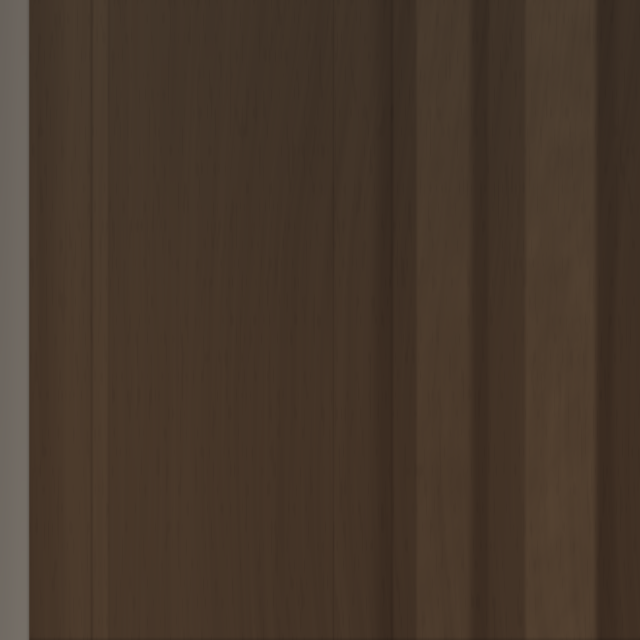
A three.js fragment shader for this texture:

```glsl
// Dark stained wood panelling with vertical grain, stepped slats and a grey wall strip.
varying vec2 vUv;

float hash(vec2 p) {
  p = fract(p * vec2(0.1031, 0.1137));
  p += dot(p, p.yx + 33.33);
  return fract((p.x + p.y) * p.x * 7.31);
}

float noise(vec2 p) {
  vec2 cell = floor(p), f = fract(p);
  f = f * f * (3.0 - 2.0 * f);
  return mix(mix(hash(cell), hash(cell + vec2(1.0, 0.0)), f.x),
             mix(hash(cell + vec2(0.0, 1.0)), hash(cell + 1.0), f.x), f.y);
}

float fbm(vec2 p) {
  float sum = 0.0, amp = 0.5;
  for (int i = 0; i < 4; i++) {
    sum += amp * noise(p);
    p = p * 2.03 + 17.1;
    amp *= 0.5;
  }
  return sum;
}

// Soft change from one board to the next.
float rise(float x, float at, float width) {
  return smoothstep(at - width, at + width, x);
}

// Narrow dark line centred on a joint.
float groove(float x, float at, float width) {
  float d = (x - at) / width;
  return exp(-d * d);
}

// Light falling on the stepped profile, from shadow (0) to lit face (1).
float profile(float x) {
  float t = mix(0.42, 0.68, rise(x, 0.085, 0.045));
  t = mix(t, 0.74, rise(x, 0.146, 0.002));
  t = mix(t, mix(0.57, 0.43, smoothstep(0.2, 0.5, x)), rise(x, 0.169, 0.003));
  t = mix(t, 0.47, rise(x, 0.522, 0.002));
  t = mix(t, 0.22, rise(x, 0.588, 0.016));
  t = mix(t, 0.33, rise(x, 0.615, 0.003));
  t = mix(t, 0.66, rise(x, 0.651, 0.003));
  t = mix(t, 0.20, rise(x, 0.736, 0.009));
  t = mix(t, 0.38, rise(x, 0.763, 0.004));
  t = mix(t, 0.45, rise(x, 0.795, 0.020));
  t = mix(t, 0.80, rise(x, 0.821, 0.004));
  t = mix(t, 0.18, rise(x, 0.931, 0.007));
  t = mix(t, 0.33, rise(x, 0.962, 0.010));
  t -= 0.22 * groove(x, 0.143, 0.0022) + 0.10 * groove(x, 0.170, 0.0025);
  t -= 0.16 * groove(x, 0.521, 0.0016) + 0.15 * groove(x, 0.612, 0.0025);
  return t;
}

// Long fibres, short pores and bowed growth lines.
float grain(vec2 p) {
  float bow = 0.035 * sin(p.y * 3.2 + 0.6) * smoothstep(0.2, 0.5, p.x);
  float x = p.x + bow + 0.012 * noise(vec2(p.x * 9.0, p.y * 3.0));
  float bands = fbm(vec2(x * 55.0, p.y * 1.5)) - 0.47;
  float fibres = noise(vec2(x * 210.0, p.y * 5.0)) - 0.5;
  float pores = smoothstep(0.68, 0.95, noise(vec2(p.x * 330.0, p.y * 34.0)));
  return 0.17 * bands + 0.07 * fibres - 0.08 * pores;
}

void main() {
  vec2 p = vUv;
  float light = profile(p.x) + grain(p);

  // Mottled figure on the two lit slats.
  float lit = rise(p.x, 0.654, 0.004) * (1.0 - rise(p.x, 0.73, 0.006));
  lit += 1.5 * rise(p.x, 0.825, 0.004) * (1.0 - rise(p.x, 0.925, 0.006));
  light += 0.17 * lit * (fbm(vec2(p.x * 34.0 - p.y * 7.0, p.y * 16.0)) - 0.47);

  vec3 wood = mix(vec3(0.203, 0.154, 0.119), vec3(0.333, 0.267, 0.203), light);

  // Cooler at the top, warmer towards the middle and foot.
  float warmth = 1.0 - smoothstep(0.25, 1.0, p.y);
  wood += mix(vec3(-0.010, -0.004, 0.000), vec3(0.007, 0.000, -0.003), warmth);
  wood *= 1.0 - 0.12 * (1.0 - smoothstep(0.0, 0.006, p.y));

  // Plain wall strip with a contact shadow beside the wood.
  vec3 wall = mix(vec3(0.455, 0.430, 0.400), vec3(0.420, 0.395, 0.368), p.y);
  wall *= 0.97 + 0.04 * smoothstep(0.0, 0.035, p.x);
  wall *= 1.0 - 0.12 * rise(p.x, 0.043, 0.003);

  gl_FragColor = vec4(mix(wall, wood, rise(p.x, 0.0456, 0.0015)), 1.0);
}
```
